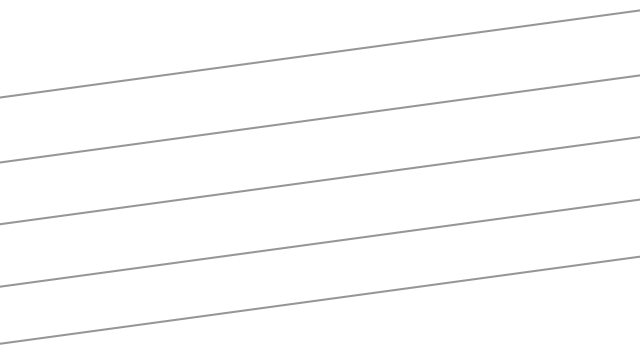
Reproduce this pattern procedurally as a Shadertoy shader.

```glsl
// Lengths are fractions of the canvas height
const int LINE_COUNT = 5;
const float FIRST_HEIGHT = 0.0451;  // lowest line at the left edge
const float LINE_GAP = 0.171;       // mean vertical spacing
const float SLOPE = 0.1361;
const float LINE_WIDTH = 0.0057;
const vec3 DRIFT = vec3(-0.01275, -0.0015, -0.0028);
const vec3 PAPER_COLOR = vec3(1.0);
const vec3 INK_COLOR = vec3(0.59);
const float PI = 3.14159;

// Height of a line at the left edge, with uneven spacing from layered sines
float lineHeight(int index) {
    float i = float(index);
    float phase = PI * i / float(LINE_COUNT - 1);
    float drift = dot(DRIFT, sin(phase * vec3(1.0, 2.0, 3.0)));
    return FIRST_HEIGHT + LINE_GAP * i + drift;
}

// Antialiased stroke coverage from the distance to its centre
float strokeCoverage(float dist, float pixel) {
    return clamp((0.5 * LINE_WIDTH - dist) / pixel + 0.5, 0.0, 1.0);
}

void mainImage(out vec4 fragColor, in vec2 fragCoord) {
    float pixel = 1.0 / iResolution.y;
    vec2 p = fragCoord * pixel;

    // Shear so that every line becomes a constant height
    float height = p.y - SLOPE * p.x;
    float toPerpendicular = inversesqrt(1.0 + SLOPE * SLOPE);

    float ink = 0.0;
    for (int i = 0; i < LINE_COUNT; i++) {
        float dist = abs(height - lineHeight(i)) * toPerpendicular;
        ink = max(ink, strokeCoverage(dist, pixel));
    }

    fragColor = vec4(mix(PAPER_COLOR, INK_COLOR, ink), 1.0);
}
```
